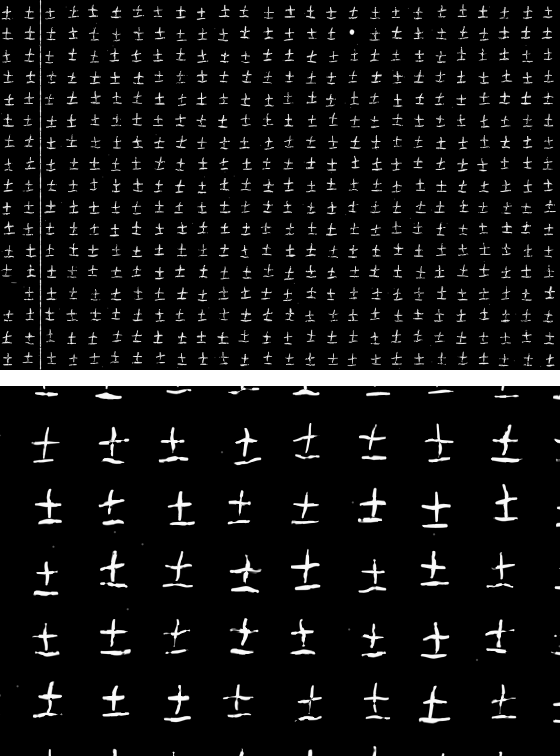
Top: the whole. Bottom: its middle third, enlarged.
This pattern is drawn by a Shadertoy shader. Its source:

```glsl
// Layout, in canvas heights
const float PITCH = 0.0585;
const vec2 FIRST_CELL = vec2(0.0207, 0.0374);   // from the top left
const float RULE_X = 0.1095;
const float RULE_HALF_WIDTH = 0.0013;

// Glyph, in cells
const vec2 PLUS_CENTRE = vec2(0.0, 0.12);
const float ARM_X = 0.18;
const float ARM_Y = 0.21;
const float BAR_DROP = 0.29;
const float BAR_HALF = 0.185;
const float HALF_WIDTH = 0.031;
const float SLANT = 0.06;

// Hand-drawn variation
const vec2 JITTER = vec2(0.14, 0.12);
const float WOBBLE = 0.06;
const float WEAR = 0.055;
const float GRAIN_SCALE = 260.0;
const float SPECK_SCALE = 70.0;
const float SPECK_CHANCE = 0.012;

// Irregular cells, as column and row from the top left
const vec2 BLANK_CELL = vec2(0.0, 13.0);
const vec2 DOT_CELL = vec2(16.0, 1.0);
const vec2 DOT_OFFSET = vec2(-0.1, 0.15);
const float DOT_RADIUS = 0.115;
const vec2 STRAY_DASH = vec2(0.79, 12.92);

const vec3 PAPER = vec3(0.0);
const vec3 INK = vec3(0.98);

// PCG-style integer hash
vec3 hash3(vec2 cell, int seed) {
    uvec3 v = uvec3(ivec3(ivec2(cell), seed));
    v = v * 1664525u + 1013904223u;
    v += v.yzx * v.zxy;
    v ^= v >> 16u;
    v += v.yzx * v.zxy;
    return vec3(v >> 8u) / 16777216.0;
}

float noise(vec2 p, int seed) {
    vec2 i = floor(p), f = fract(p);
    f = f * f * (3.0 - 2.0 * f);
    float low = mix(hash3(i, seed).x, hash3(i + vec2(1, 0), seed).x, f.x);
    float high = mix(hash3(i + vec2(0, 1), seed).x, hash3(i + vec2(1, 1), seed).x, f.x);
    return mix(low, high, f.y);
}

// Distance to a round-ended stroke that thins toward its ends
float stroke(vec2 q, float angle, float halfLength, float halfWidth) {
    float c = cos(angle), s = sin(angle);
    q = vec2(c * q.x + s * q.y, c * q.y - s * q.x);
    float along = clamp(q.x, -halfLength, halfLength);
    float taper = mix(1.0, 0.65, abs(along) / halfLength);
    return length(q - vec2(along, 0.0)) - halfWidth * taper;
}

// Plus with a bar beneath, varied per cell
float glyph(vec2 q, vec2 cell) {
    vec3 place = hash3(cell, 1) - 0.5;
    vec3 tilt = hash3(cell, 2) - 0.5;
    vec3 size = 0.82 + 0.36 * hash3(cell, 3);
    vec3 bar = hash3(cell, 4) - 0.5;
    float width = HALF_WIDTH * (1.0 + 0.5 * place.z);

    q -= PLUS_CENTRE + JITTER * place.xy;
    float across = stroke(q, SLANT + 0.22 * tilt.x, ARM_X * size.x, width);
    float upright = stroke(q - vec2(0.03 * bar.z, 0.0),
                           1.5708 - SLANT + 0.3 * tilt.y, ARM_Y * size.y, width);
    vec2 barCentre = vec2(0.07 * bar.x, -BAR_DROP + 0.05 * bar.y);
    float under = stroke(q - barCentre, 0.5 * SLANT + 0.18 * tilt.z,
                         BAR_HALF * size.z, width);
    return min(min(across, upright), under);
}

float coverage(float d, float blur) {
    return 1.0 - smoothstep(-blur, blur, d);
}

void mainImage(out vec4 fragColor, in vec2 fragCoord) {
    vec2 p = fragCoord / iResolution.y;
    float blur = 0.8 / iResolution.y;
    float grain = noise(p * GRAIN_SCALE, 5);

    // Cells are counted down from the top; local y points up
    vec2 grid = (vec2(p.x, 1.0 - p.y) - FIRST_CELL) / PITCH + 0.5;
    vec2 cell = floor(grid);
    vec2 q = (fract(grid) - 0.5) * vec2(1, -1);
    vec2 bend = vec2(noise(p * 95.0, 6), noise(p * 95.0, 7)) - 0.5;

    // Marks, with worn edges
    float d = glyph(q + WOBBLE * bend, cell);
    d += WEAR * max(grain - 0.55, 0.0) * (0.5 + hash3(cell, 8).x);
    if (cell == BLANK_CELL) d = 1.0;
    if (cell == DOT_CELL) d = length((q - DOT_OFFSET) * vec2(1.1, 0.95) + 0.5 * WOBBLE * bend) - DOT_RADIUS;
    float ink = coverage(d, blur / PITCH);

    // Faint stray dash
    float dash = stroke(grid - STRAY_DASH, 0.05, 0.1, 0.02);
    ink = max(ink, 0.5 * coverage(dash, blur / PITCH));

    // Vertical rule with a broken edge
    float ragged = noise(vec2(0.0, p.y * 190.0), 9);
    float rule = abs(p.x - RULE_X) - RULE_HALF_WIDTH * (1.15 - 0.6 * ragged);
    ink = max(ink, coverage(rule, blur) * (1.0 - 0.5 * smoothstep(0.6, 0.9, grain)));

    // Sparse dust
    vec2 dust = p * SPECK_SCALE;
    vec3 speck = hash3(floor(dust), 10);
    float dustDistance = length(fract(dust) - 0.25 - 0.5 * speck.yz) - 0.06;
    ink = max(ink, 0.35 * step(speck.x, SPECK_CHANCE) * coverage(dustDistance, blur * SPECK_SCALE));

    fragColor = vec4(mix(PAPER, INK, ink), 1.0);
}
```
